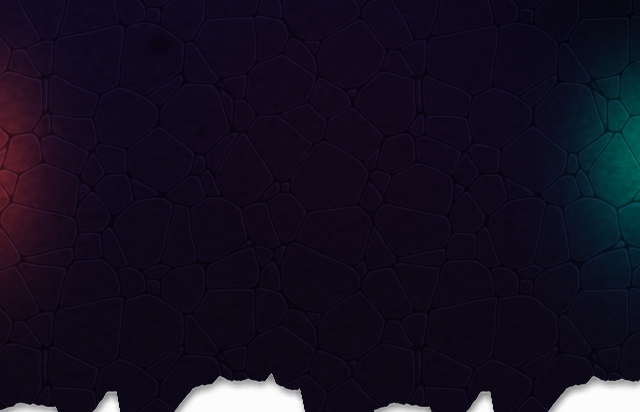
This background is drawn by a WebGL 1 fragment shader. Its source:

```glsl
precision highp float;
// Dark cobblestone wall with red and teal side glows above a torn white paper edge.
uniform vec2 u_resolution;

// Lengths are in canvas heights
const float PERIOD = 0.907;              // horizontal repeat of wall and tear
const vec2 TILE_CELLS = vec2(11.0, 8.0); // stone sites per repeat
const float SIZE_SPREAD = 1.45;          // how far big stones outgrow small ones
const float CORNER = 26.0;               // lower is rounder
const float GROOVE = 0.026;              // joint half width, in cells
const vec2 LIGHT_DIR = vec2(0.6, 0.8);
const float GLOW_Y = 0.61;
const float SHADOW_RADIUS = 0.016;
const vec2 SHADOW_SHIFT = vec2(-0.004, 0.010);

const vec3 WALL_TOP = vec3(0.050, 0.036, 0.125);
const vec3 WALL_LOW = vec3(0.050, 0.030, 0.088);
const vec3 PURPLE_TINT = vec3(0.022, -0.004, -0.012);
const vec3 RIM = vec3(0.028, 0.030, 0.062);
const vec3 RED_GLOW = vec3(0.30, 0.090, 0.035);
const vec3 PLUM_GLOW = vec3(0.055, 0.005, 0.020);
const vec3 GREEN_GLOW = vec3(-0.05, 0.29, 0.17);
const vec3 BLUE_GLOW = vec3(-0.025, 0.055, 0.065);
const vec3 PAPER = vec3(0.99);
const vec3 PAPER_SHADE = vec3(0.46);

vec3 hash3(vec2 c) {
  vec3 k = vec3(dot(c, vec2(127.1, 311.7)), dot(c, vec2(269.5, 183.3)), dot(c, vec2(419.2, 371.9)));
  return fract(sin(k) * 43758.55);
}

float cornerSlope(vec2 cell, vec2 offset) {
  return dot(hash3(cell).xy * 2.0 - 1.0, offset);
}

float gradientNoise(vec2 p) {
  vec2 c = floor(p), f = fract(p), s = f * f * (3.0 - 2.0 * f), e = vec2(1.0, 0.0);
  return mix(mix(cornerSlope(c, f), cornerSlope(c + e, f - e), s.x),
             mix(cornerSlope(c + e.yx, f - e.yx), cornerSlope(c + 1.0, f - 1.0), s.x), s.y);
}

float fbm(vec2 p) {
  float sum = 0.0, gain = 0.6;
  for (int i = 0; i < 4; i++) {
    sum += gain * gradientNoise(p);
    p = p * 2.1 + 7.3;
    gain *= 0.6;
  }
  return sum;
}

// Stone site in a cell: xy position, z squared radius
vec3 stoneSite(vec2 cell) {
  vec3 h = hash3(mod(cell, TILE_CELLS) + 3.0);
  return vec3(cell + 0.05 + 0.9 * h.xy, SIZE_SPREAD * h.z * h.z);
}

// Power diagram: xy outward direction, z rounded distance to the joint
vec3 stones(vec2 p) {
  vec2 home = floor(p), own = home;
  vec3 site = vec3(0.0);
  float best = 1e3;
  for (int j = -2; j <= 2; j++) for (int i = -2; i <= 2; i++) {
    vec2 cell = home + vec2(i, j);
    vec3 s = stoneSite(cell);
    float power = dot(s.xy - p, s.xy - p) - s.z;
    if (power < best) { best = power; site = s; own = cell; }
  }
  float sum = 1e-9;
  vec2 outward = vec2(1e-9);
  for (int j = -2; j <= 2; j++) for (int i = -2; i <= 2; i++) {
    if (i == 0 && j == 0) continue;
    vec3 s = stoneSite(own + vec2(i, j));
    vec2 gap = s.xy - site.xy;
    float power = dot(s.xy - p, s.xy - p) - s.z;
    float w = exp(-CORNER * (power - best) / (2.0 * length(gap)));
    sum += w;
    outward += w * normalize(gap);
  }
  return vec3(normalize(outward), -log(sum) / CORNER);
}

// Flat-topped bump with separate rise and fall lengths
float bump(float x, float left, float right, float rise, float fall, float height) {
  return height * min(clamp((x - left) / rise, 0.0, 1.0), clamp((right - x) / fall, 0.0, 1.0));
}

float tornHeight(float x) {
  float u = mod(x, PERIOD);
  float h = bump(u, -0.02, 0.143, 0.04, 0.008, 0.022);
  h += bump(u, 0.030, 0.095, 0.012, 0.016, 0.007);
  h += bump(u, 0.888, 0.93, 0.03, 0.01, 0.012);
  h += bump(u, 0.218, 0.293, 0.042, 0.010, 0.054);
  h += bump(u, 0.413, 0.742, 0.055, 0.014, 0.062);
  h += bump(u, 0.465, 0.695, 0.067, 0.035, 0.021);
  h += bump(u, 0.515, 0.556, 0.018, 0.021, 0.012);
  h += bump(u, 0.643, 0.670, 0.015, 0.010, 0.020);
  float ragged = gradientNoise(vec2(u * 45.0, 2.5)) + 0.5 * gradientNoise(vec2(u * 130.0, 8.5));
  return h - 0.007 + 0.008 * ragged;
}

float glow(vec2 p, vec2 center, vec2 size) {
  vec2 d = (p - center) / size;
  return exp(-dot(d, d));
}

void main() {
  float pixel = 1.0 / u_resolution.y;
  vec2 p = gl_FragCoord.xy * pixel;
  float right = u_resolution.x * pixel;

  // Wall tint and side glows
  vec3 color = mix(WALL_LOW, WALL_TOP, smoothstep(0.1, 1.0, p.y));
  color += PURPLE_TINT * glow(p, vec2(0.5 * right, 0.75), vec2(0.45, 0.40));
  color *= 1.0 - 0.45 * glow(p, vec2(right, 1.05), vec2(0.35, 0.25));
  color += RED_GLOW * glow(p, vec2(-0.03, GLOW_Y - 0.01), vec2(0.115, 0.23));
  color += PLUM_GLOW * glow(p, vec2(0.0, GLOW_Y - 0.03), vec2(0.20, 0.31));
  color += GREEN_GLOW * glow(p, vec2(right + 0.02, GLOW_Y + 0.02), vec2(0.135, 0.19));
  color += BLUE_GLOW * glow(p, vec2(right, GLOW_Y - 0.08), vec2(0.17, 0.27));

  // Stones: dark joints, lit rims, fine grain
  vec2 warp = 0.008 * vec2(gradientNoise(p * 14.0), gradientNoise(p * 14.0 + 31.0));
  vec3 stone = stones((p + warp) * TILE_CELLS.x / PERIOD);
  float body = smoothstep(-GROOVE * 0.5, GROOVE * 1.5, stone.z);
  float rim = exp(-pow((stone.z - GROOVE * 1.9) / (GROOVE * 0.8), 2.0));
  rim *= 0.55 + 0.45 * dot(stone.xy, LIGHT_DIR);
  color *= mix(0.55, 1.0, body) * (1.0 + 0.40 * fbm(p * vec2(40.0, 60.0)));
  color *= 1.0 - 0.4 * glow(p, vec2(0.385, 0.89), vec2(0.03, 0.025));
  color += rim * (RIM + 0.10 * color);

  // Torn paper with a soft shadow cast by the wall
  float cover = 0.0;
  for (int j = -2; j <= 2; j++) for (int i = -2; i <= 2; i++) {
    vec2 q = p + SHADOW_SHIFT + vec2(i, j) * SHADOW_RADIUS * 0.5;
    cover += smoothstep(-0.004, 0.004, tornHeight(q.x) - q.y) / 25.0;
  }
  float depth = tornHeight(p.x) - p.y;
  vec3 paper = mix(PAPER_SHADE, PAPER, smoothstep(0.0, 0.95, cover));
  paper = mix(vec3(0.78), paper, smoothstep(0.0, 0.005, depth));
  color = mix(color, paper, smoothstep(-pixel, pixel, depth));

  gl_FragColor = vec4(max(color, 0.0), 1.0);
}
```
